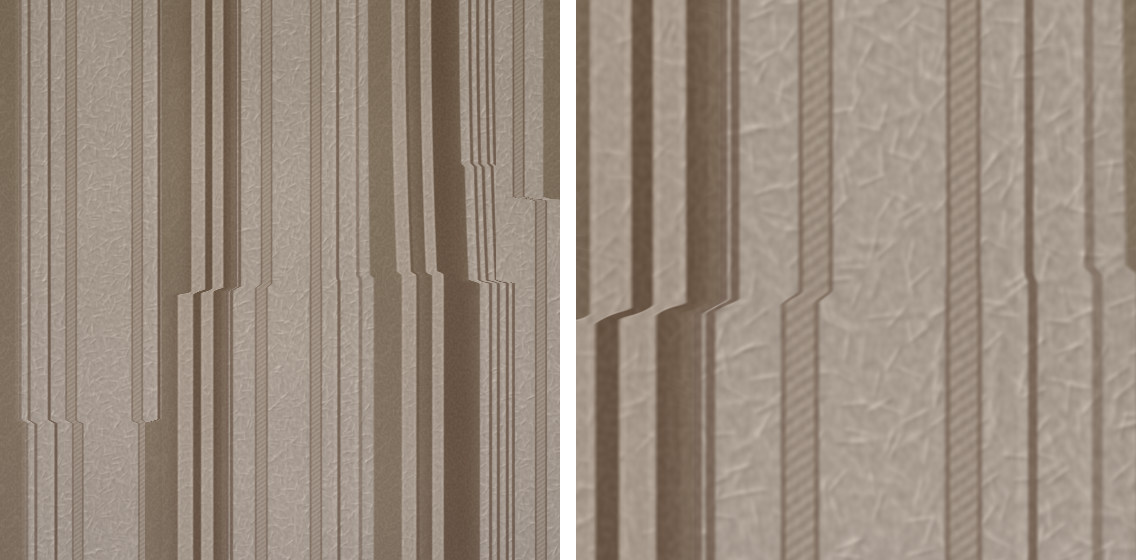
Left: the whole. Right: its middle third, enlarged.
This pattern is drawn by a Shadertoy shader. Its source:

```glsl
// Embossed wallpaper: pale fibrous panels, grooves and ribs over brown cloth, broken into offset sections.

const vec3 PALE   = vec3(0.675, 0.627, 0.585);
const vec3 RIB    = vec3(0.665, 0.610, 0.560);
const vec3 HATCH  = vec3(0.610, 0.553, 0.500);
const vec3 TAN    = vec3(0.510, 0.447, 0.380);
const vec3 BROWN  = vec3(0.415, 0.335, 0.272);
const vec3 GROOVE = vec3(0.430, 0.350, 0.295);

// Motif per panel: left and right side, groove, hatched band and rib centres.
const vec2 PANELS[3] = vec2[3](vec2(0.033, 0.288), vec2(0.419, 0.657), vec2(0.820, 0.970));
const vec4 GROOVES[3] = vec4[3](vec4(0.052, 0.088, 0.036, 0.284),
                                vec4(0.428, 0.603, 0.638, 0.421),
                                vec4(0.839, 0.853, 0.869, 0.880));
const vec2 BANDS[3] = vec2[3](vec2(0.127, 0.245), vec2(0.476, 0.564), vec2(0.926, 0.926));
const vec2 RIBS[3] = vec2[3](vec2(0.354, 0.389), vec2(0.711, 0.760), vec2(1.200, 1.200));

float hash(vec2 p) {
    vec3 q = fract(vec3(p.xyx) * 0.1031);
    q += dot(q, q.yzx + 33.33);
    return fract((q.x + q.y) * q.z);
}

vec2 gradient(vec2 cell) {
    float a = 6.2832 * hash(cell);
    return vec2(cos(a), sin(a));
}

float gradientNoise(vec2 p) {
    vec2 i = floor(p), f = fract(p), e = vec2(1.0, 0.0);
    vec2 u = f * f * f * (f * (f * 6.0 - 15.0) + 10.0);
    float low  = mix(dot(gradient(i), f), dot(gradient(i + e.xy), f - e.xy), u.x);
    float high = mix(dot(gradient(i + e.yx), f - e.yx), dot(gradient(i + e.xx), f - e.xx), u.x);
    return mix(low, high, u.y);
}

// Short raised threads in random directions, lit from the upper left.
float fibres(vec2 p) {
    vec2 cell = floor(p), f = fract(p);
    float relief = 0.0;
    for (int y = -1; y <= 1; y++)
    for (int x = -1; x <= 1; x++) {
        vec2 o = vec2(x, y), id = cell + o;
        vec2 dir = gradient(id + 17.0);
        vec2 side = vec2(-dir.y, dir.x);
        vec2 d = f - o - vec2(hash(id + 5.0), hash(id + 41.0));
        float across = dot(d, side);
        float body = exp(-70.0 * across * across) * (1.0 - smoothstep(0.3, 0.7, abs(dot(d, dir))));
        relief += body * (0.22 + 9.0 * across * dot(side, vec2(-0.6, 0.8)));
    }
    return relief;
}

float span(float x, float a, float b, float soft) {
    return smoothstep(a - soft, a + soft, x) - smoothstep(b - soft, b + soft, x);
}

float strip(float x, float centre, float halfWidth) {
    return span(x, centre - halfWidth, centre + halfWidth, 0.0017);
}

float below(float y, float height) {
    return 1.0 - smoothstep(height - 0.004, height + 0.004, y);
}

// Maps a canvas point to its place across the stripes, shifted under each break.
float stripeCoord(vec2 p) {
    float x = p.x;
    float y = p.y + 0.004 * gradientNoise(vec2(x * 40.0, 3.0));
    float fall = min((1.0 - y) * 2.0, 1.0);
    float slant = 0.011 * smoothstep(0.62, 0.72, x) * fall * fall;
    float low = below(y, 0.497);
    if (x < 0.29) return x - below(y, 0.247) * (x < 0.259 ? 0.012 : -0.04);
    if (x < 0.815) {
        float height = min(0.475 + 0.09 * (x - 0.31), 0.512);
        return x - slant - below(y, height) * (x - 0.56) * (x < 0.56 ? 0.1 : 0.05);
    }
    if (x < 0.885 + 0.035 * low) return x - slant - 0.006 * below(y, 0.705) - 0.02 * low;
    return mix(x, max(x - 0.04, 0.89), below(y, 0.645));
}

vec3 stripes(float x, vec2 p, float relief) {
    // Cloth darkens towards the left side of each following panel.
    float depth = 0.0;
    for (int i = 1; i < 3; i++)
        depth += span(x, PANELS[i].x - 0.075, PANELS[i].x, 0.035);
    float swirl = gradientNoise(p * 42.0 + gradientNoise(p * 25.0) * 2.0);
    vec3 color = mix(TAN, BROWN, clamp(depth, 0.0, 1.0));
    color += 0.022 * (1.0 - smoothstep(0.0, 0.12, abs(swirl))) * (1.0 - 0.7 * depth);

    float hatching = 0.5 + 0.5 * sin(6.2832 * (p.y * 120.0 - p.x * 85.0));
    for (int i = 0; i < 3; i++) {
        float panel = span(x, PANELS[i].x, PANELS[i].y, 0.002);
        color = mix(color, PALE + 0.085 * relief, panel);
        for (int j = 0; j < 4; j++) {
            float g = GROOVES[i][j];
            float strength = 0.5 + 0.45 * hash(vec2(i, j) + 3.0);
            color += 0.03 * strip(x, g - 0.006, 0.003);
            color = mix(color, GROOVE, strength * strip(x, g, 0.0026));
        }
        for (int j = 0; j < 2; j++) {
            // Hatched band between two fine grooves.
            float b = BANDS[i][j];
            color = mix(color, HATCH + 0.055 * (hatching - 0.4), strip(x, b, 0.009));
            color = mix(color, GROOVE, 0.62 * strip(abs(x - b), 0.009, 0.0014));
            // Raised rib with a bright rim and a shadow on its right.
            float r = RIBS[i][j], halfWidth = j == 0 ? 0.0125 : 0.0100;
            color = mix(color, BROWN, 0.65 * strip(x, r + halfWidth, 0.005));
            color = mix(color, RIB + 0.055 * relief, strip(x, r, halfWidth));
            color += 0.035 * strip(abs(x - r), halfWidth - 0.003, 0.0012);
        }
    }
    return color;
}

void mainImage(out vec4 fragColor, in vec2 fragCoord) {
    vec2 p = fragCoord / iResolution.xy;
    float relief = fibres(p * 62.0) + 0.7 * fibres(p * 43.0 + 9.0) + 0.5 * gradientNoise(p * 130.0) - 0.2;
    vec3 color = stripes(stripeCoord(p), p, relief);

    // Fine weave, then uneven light: warmer on top, cooler below.
    color += 0.035 * gradientNoise(p * vec2(240.0, 190.0)) + 0.02 * gradientNoise(p * 5.0);
    color += mix(vec3(0.006, 0.008, 0.012), vec3(-0.012, -0.012, -0.022), p.y);
    color *= 1.0 - 0.14 * dot(p - 0.5, p - 0.5);
    fragColor = vec4(color, 1.0);
}
```
